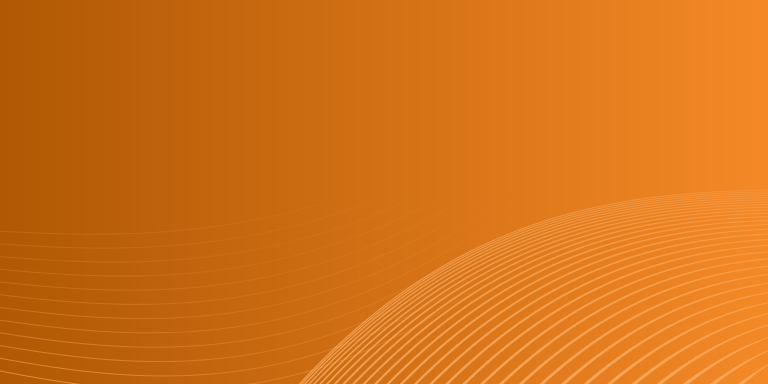
Write a WebGL 1 fragment shader that draws this background.

```glsl
precision highp float;

uniform vec2 u_resolution;

const float WIDTH = 2.0;
const float APEX_X = 2.18;
const int SWELL_LINES = 12;
const int DOME_LINES = 30;

// Coverage of a curve, from its vertical offset and slope
float stroke(float offset, float slope, float halfWidth, float pixel) {
  float dist = abs(offset) / sqrt(1.0 + slope * slope);
  return clamp((halfWidth - dist) / pixel + 0.5, 0.0, 1.0);
}

// Faint sagging curve that climbs to the right
float swellLine(vec2 p, float index, float pixel) {
  float start = 0.398 - 0.0331 * index;
  float fall = 0.055 + 0.0125 * index;
  float lift = 0.184 + 0.0075 * index;
  float height = start - fall * p.x + lift * pow(p.x, 2.5);
  float slope = 2.5 * lift * pow(p.x, 1.5) - fall;
  return stroke(p.y - height, slope, 0.0013, pixel);
}

// Arc rising from the bottom edge to the right edge; t runs inward
float domeLine(vec2 p, float t, float pixel) {
  float foot = 0.78 + 1.15 * t * (0.12 + 0.88 * t);
  float rise = 0.505 - 0.455 * t * (0.3 + 0.7 * t * t);
  float power = mix(3.0, 1.8, t * t);
  float span = APEX_X - foot;
  float remaining = (APEX_X - p.x) / span;
  // Scale so that the arc meets the right edge at its rise
  float scale = rise / (1.0 - pow((APEX_X - WIDTH) / span, power));
  float height = scale * (1.0 - pow(remaining, power));
  float slope = scale * power * pow(remaining, power - 1.0) / span;
  float taper = clamp((WIDTH - p.x) / (WIDTH - foot), 0.0, 1.0);
  float halfWidth = mix(0.0013, mix(0.0016, 0.0046, t), taper);
  float strength = mix(0.25 + 0.3 * t, 0.75, taper);
  return strength * stroke(p.y - height, slope, halfWidth, pixel);
}

float swell(vec2 p, float pixel) {
  float alpha = 0.0;
  for (int i = 0; i < SWELL_LINES; i++) {
    float index = float(i);
    float depth = index / float(SWELL_LINES - 1);
    float strength = mix(0.18, 0.65, depth * depth);
    alpha = max(alpha, strength * swellLine(p, index, pixel));
  }
  // Dissolve toward the centre and the upper ends
  float sideFade = mix(1.0, 0.5, smoothstep(0.2, 0.8, p.x))
                 * (1.0 - smoothstep(0.95, 1.38, p.x));
  float topFade = 1.0 - smoothstep(0.45, 0.495, p.y);
  return alpha * sideFade * topFade;
}

float dome(vec2 p, float pixel) {
  float alpha = 0.0;
  for (int i = 0; i < DOME_LINES; i++) {
    float t = float(i) / float(DOME_LINES - 1);
    alpha = max(alpha, domeLine(p, t, pixel));
  }
  return alpha;
}

void main() {
  vec2 p = gl_FragCoord.xy / u_resolution * vec2(WIDTH, 1.0);
  float pixel = 1.0 / u_resolution.y;

  // Horizontal orange gradient
  vec3 darkOrange = vec3(0.69, 0.345, 0.015);
  vec3 brightOrange = vec3(0.957, 0.535, 0.15);
  vec3 color = mix(darkOrange, brightOrange, p.x / WIDTH);

  // Line families
  vec3 amberLine = vec3(0.98, 0.65, 0.32);
  vec3 peachLine = vec3(0.99, 0.70, 0.42);
  color = mix(color, amberLine, swell(p, pixel));
  color = mix(color, peachLine, dome(p, pixel));

  gl_FragColor = vec4(color, 1.0);
}
```
